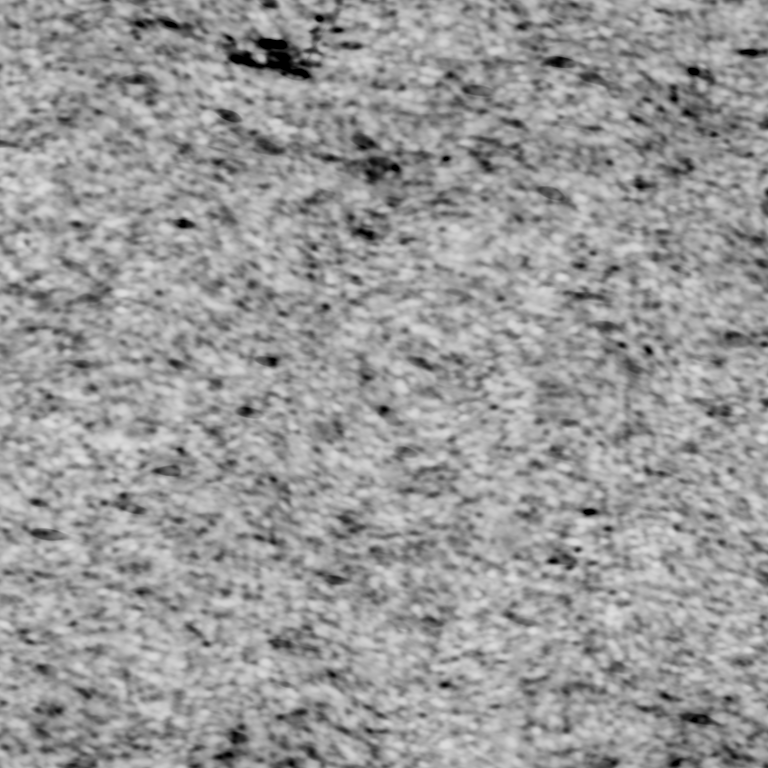
A three.js fragment shader for this texture:

```glsl
varying vec2 vUv;

#define BASE_GREY 0.635
#define GRAIN_CONTRAST 0.1
#define GRAIN_SKEW 0.12
#define STREAK_TILT 0.2
#define COARSE_GRAIN vec2(70.0, 122.0)
#define FINE_GRAIN vec2(108.0, 150.0)
#define STREAK_CELLS vec2(30.0, 76.0)
#define CLOUD_CELLS vec2(7.0, 11.0)
#define SMUDGE_DEPTH 0.14
#define STREAK_DEPTH 0.2
#define CRACK_DEPTH 0.42

vec3 hash3(vec2 cell) {
  vec3 q = fract(cell.xyx * vec3(0.1031, 0.1030, 0.0973));
  q += dot(q, q.yxz + 33.33);
  return fract((q.xxy + q.yzz) * q.zyx);
}

// Cellular noise: signed round spots, one per cell, with unit variance
float spots(vec2 p) {
  vec2 cell = floor(p);
  float sum = 0.0;
  for (int y = -1; y <= 1; y++) {
    for (int x = -1; x <= 1; x++) {
      vec2 id = cell + vec2(float(x), float(y));
      vec3 rnd = hash3(id + 17.0);
      vec2 away = p - id - rnd.xy;
      float falloff = max(0.0, 1.0 - dot(away, away));
      sum += (rnd.z * 2.0 - 1.0) * falloff * falloff;
    }
  }
  return sum * 2.19;
}

float smudge(vec2 p, vec2 center, vec2 radius) {
  vec2 d = (p - center) / radius;
  return exp(-dot(d, d));
}

float segmentDistance(vec2 p, vec2 a, vec2 b) {
  vec2 ab = b - a;
  return length(p - a - ab * clamp(dot(p - a, ab) / dot(ab, ab), 0.0, 1.0));
}

void main() {
  // Grain runs slightly downhill, bent by layered sines
  float c = cos(STREAK_TILT);
  float s = sin(STREAK_TILT);
  vec2 p = vec2(c * vUv.x - s * vUv.y, s * vUv.x + c * vUv.y) + 2.0;
  p.y += 0.006 * sin(p.x * 11.0 + p.y * 5.0) + 0.003 * sin(p.x * 23.0 - p.y * 14.0);

  // Noise layers
  float streaks = spots(p * STREAK_CELLS);
  float grain = 0.65 * spots(p * COARSE_GRAIN)
              + 0.6 * spots(p * FINE_GRAIN + 40.0)
              + 0.4 * streaks;
  float clouds = 0.6 * spots(p * CLOUD_CELLS) + 0.5 * spots(p * CLOUD_CELLS * 2.3 + 9.0);

  // Soft stains near the upper edge, the sides and the lower corners
  float stain = smudge(vUv, vec2(0.5, 0.78), vec2(0.08, 0.1))
              + smudge(vUv, vec2(0.89, 0.86), vec2(0.09, 0.05))
              + 0.7 * smudge(vUv, vec2(0.29, 0.79), vec2(0.06, 0.05))
              + 0.7 * smudge(vUv, vec2(0.7, 0.95), vec2(0.1, 0.04))
              + 0.7 * smudge(vUv, vec2(1.0, 0.62), vec2(0.05, 0.08))
              + 1.1 * smudge(vUv, vec2(0.06, 0.03), vec2(0.12, 0.035))
              + 0.8 * smudge(vUv, vec2(0.32, 0.01), vec2(0.09, 0.03))
              + smudge(vUv, vec2(0.95, 0.03), vec2(0.09, 0.07));

  // Forked crack at the upper edge, broken up by the grain
  float crackDistance = min(
    segmentDistance(vUv, vec2(0.15, 1.01), vec2(0.27, 0.94)),
    min(segmentDistance(vUv, vec2(0.27, 0.94), vec2(0.4, 0.922)),
        segmentDistance(vUv, vec2(0.4, 0.922), vec2(0.45, 1.01))));
  crackDistance += 0.004 * (grain + streaks);
  float crack = 1.0 - smoothstep(0.0, 0.017, crackDistance);
  crack *= 0.4 + 0.6 * smudge(vUv, vec2(0.36, 0.93), vec2(0.09, 0.04));
  float crackHalo = 1.0 - smoothstep(0.0, 0.06, crackDistance);

  // Sparse dark streaks, denser inside the stains
  float darkStreaks = smoothstep(1.3, 2.7, streaks * -1.0 + 0.8 * stain);

  // Compose the grey
  float grey = BASE_GREY + 0.024 * clouds;
  grey += GRAIN_CONTRAST * (1.0 + 0.25 * stain) * (grain - GRAIN_SKEW * grain * grain);
  grey -= SMUDGE_DEPTH * (stain * 0.8 + crackHalo * 0.6);
  grey -= STREAK_DEPTH * darkStreaks + CRACK_DEPTH * crack;
  gl_FragColor = vec4(vec3(clamp(grey, 0.0, 1.0)), 1.0);
}
```
